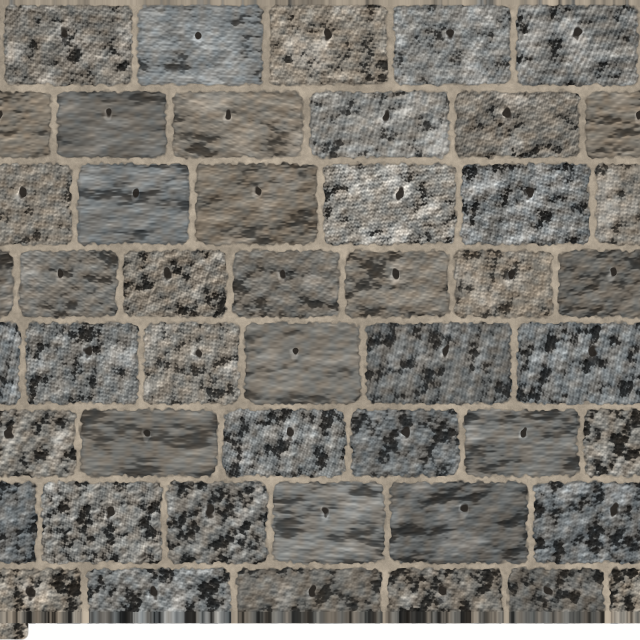
A WebGL 1 fragment shader for this texture:

```glsl
precision highp float;
// Weathered masonry wall: eight courses of rough grey blocks in sandy mortar.
// Courses alternate tall and low; joints are evenly spaced, then swelled by a cosine.
// Each block gets its own tint, tooling direction, roughness and lifting hole.
uniform vec2 u_resolution;

#define PAIR_HEIGHT 0.2487
#define TALL_SHARE 0.545
#define WALL_TOP 0.0026
#define WALL_BOTTOM 0.974
#define HALF_JOINT 0.0058
#define CORNER 0.012
#define GRAIN_SCALE 42.0
#define RELIEF 1.55
#define COOL_STONE vec3(0.435, 0.443, 0.440)
#define WARM_STONE vec3(0.495, 0.462, 0.415)
#define MORTAR vec3(0.655, 0.610, 0.545)
#define PAPER vec3(1.0, 1.0, 0.995)

float hash(vec2 p) {
  return fract(sin(dot(p, vec2(127.1, 311.7))) * 43758.5);
}

float noise(vec2 p) {
  vec2 i = floor(p), f = fract(p);
  f *= f * (3.0 - 2.0 * f);
  return mix(mix(hash(i), hash(i + vec2(1, 0)), f.x),
             mix(hash(i + vec2(0, 1)), hash(i + vec2(1, 1)), f.x), f.y);
}

// Gritty height field in 0..1
float grit(vec2 p) {
  float sum = 0.0, weight = 1.0;
  for (int i = 0; i < 4; i++) {
    sum += weight * noise(p);
    p = p * 2.1 + 17.3;
    weight *= 0.65;
  }
  return sum / 2.35;
}

float roundBox(vec2 p, vec2 halfSize, float r) {
  vec2 q = abs(p) - halfSize + r;
  return length(max(q, 0.0)) + min(max(q.x, q.y), 0.0) - r;
}

// Rhythm of a course: block count, offset, swell, swell peak
vec4 course(float row) {
  if (row < 0.5) return vec4(5, 0.008, 0.008, 2.0);
  if (row < 1.5) return vec4(5, 0.089, 0.024, 3.6);
  if (row < 2.5) return vec4(5, 0.112, 0.014, 4.0);
  if (row < 3.5) return vec4(6, 0.030, 0.009, 4.0);
  if (row < 4.5) return vec4(5, 0.001, 0.036, 0.2);
  if (row < 5.5) return vec4(5, 0.128, 0.020, 1.5);
  if (row < 6.5) return vec4(5, 0.035, 0.030, 0.4);
  return vec4(5, 0.167, 0.036, 2.3);
}

float jointX(float k, vec4 c) {
  return c.y + k / c.x + c.z * cos(6.2832 * (k - c.w) / c.x);
}

vec3 wall(vec2 p, float aa) {
  // Course containing the point
  float t = (p.y - WALL_TOP) / PAIR_HEIGHT;
  float low = step(TALL_SHARE, fract(t));
  float row = floor(t) * 2.0 + low;
  float top = WALL_TOP + PAIR_HEIGHT * (floor(t) + low * TALL_SHARE);
  float height = PAIR_HEIGHT * mix(TALL_SHARE, 1.0 - TALL_SHARE, low);

  // Block between two neighbouring joints
  vec4 c = course(row);
  float id = -2.0;
  for (int k = -2; k < 7; k++)
    if (jointX(float(k), c) <= p.x) id = float(k);
  float left = jointX(id, c);
  vec2 size = vec2(jointX(id + 1.0, c) - left, height);
  vec2 local = p - vec2(left, top);
  vec2 seed = vec2(mod(id, c.x) + 3.0, row * 7.0 + 5.0);
  float tint = hash(seed), tone = hash(seed + 31.0);
  float rough = hash(seed + 57.0), lean = hash(seed + 83.0) - 0.5;

  // Ragged block outline
  vec2 ragged = local + seed * 3.7;
  float d = roundBox(local - size * 0.5, size * 0.5 - HALF_JOINT, CORNER);
  d += (noise(ragged * 70.0) - 0.5) * 0.005 + (noise(ragged * 190.0) - 0.5) * 0.004;

  // Tooled relief lit from above left
  float angle = lean * 1.5 * rough, s = sin(angle), co = cos(angle);
  vec2 stretch = GRAIN_SCALE * vec2(mix(0.3, 1.0, smoothstep(0.1, 0.6, rough)), 1.0);
  mat2 turn = mat2(co, s, -s, co);
  vec2 toLight = vec2(-0.0013, -0.0027);
  float h = grit(turn * ragged * stretch);
  float slope = h - grit(turn * (ragged + toLight) * stretch);
  float depth = mix(0.65, 1.3, rough);

  // Block colour, pale weathered patches, mineral tint
  vec3 stone = mix(COOL_STONE, WARM_STONE, tint) * mix(0.84, 1.16, tone);
  float patches = smoothstep(0.52, 0.75, noise(ragged * 24.0) * 0.6 + h * 0.4);
  stone *= 1.0 + depth * (RELIEF * slope + 0.65 * (h - 0.5));
  stone += 0.10 * patches * depth;
  stone += (noise(ragged * 95.0 + 9.0) - 0.5) * vec3(0.035, 0.0, -0.03);
  stone *= 1.0 - 0.45 * depth * smoothstep(0.37, 0.24, h);

  // Lifting hole with a chipped pale rim
  vec2 hole = size * vec2(0.5 + 0.16 * lean, 0.36 + 0.05 * (tone - 0.5));
  vec2 e = (local - hole) / (vec2(0.0062, 0.0092) * mix(0.75, 1.15, rough));
  e.x += 0.25 * e.y * lean;
  float ragging = (noise(ragged * 150.0) - 0.5) * 0.7;
  float chip = smoothstep(1.7, 0.8, length(e - vec2(-0.3, 0.5)) + ragging);
  stone += 0.12 * chip;
  stone = mix(stone, vec3(0.15, 0.135, 0.12), 0.92 * smoothstep(1.1, 0.6, length(e) + ragging));

  // Sandy mortar, shaded along the block edge
  float sand = grit(p * 95.0);
  vec3 joint = MORTAR * (0.76 + 0.32 * sand + 0.16 * noise(p * 22.0));
  joint *= 1.0 - 0.13 * smoothstep(0.003, 0.0, d);
  stone *= 1.0 - 0.16 * smoothstep(-0.005, 0.0, d);
  return mix(stone, joint, smoothstep(-aa, aa, d));
}

void main() {
  vec2 p = gl_FragCoord.xy / u_resolution;
  p.y = 1.0 - p.y;
  float aa = 1.0 / u_resolution.y;

  // Smeared top and bottom edges; a scrap of stone below the wall
  float y = p.y > WALL_BOTTOM ? p.y - 0.05 : clamp(p.y, 0.0065, 0.957);
  vec3 color = wall(vec2(p.x, y), aa);
  float scrap = roundBox(p - vec2(0.0, 0.95), vec2(0.044, 0.049), 0.01);
  float outside = min(p.y - WALL_BOTTOM, scrap);
  gl_FragColor = vec4(mix(color, PAPER, smoothstep(-aa, aa, outside)), 1.0);
}
```
